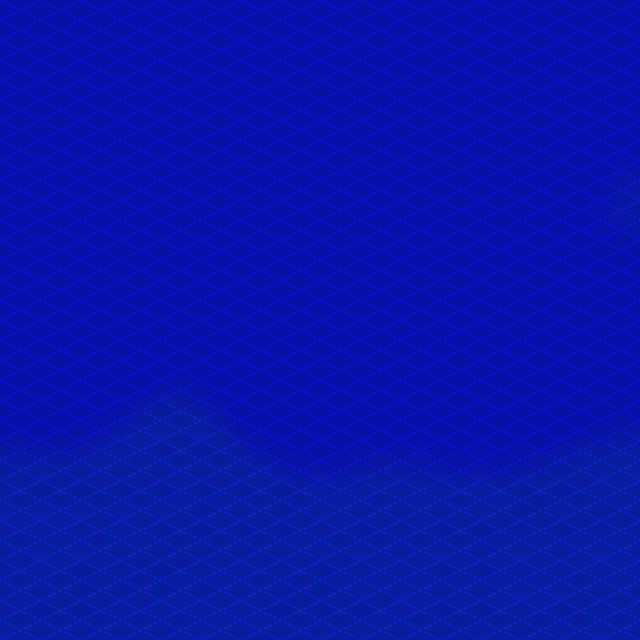
A WebGL 1 fragment shader for this pattern:

```glsl
precision highp float;

uniform vec2 u_resolution;

const vec2 REPEATS = vec2(16.0, 32.0);     // diamonds across and down
const vec2 LINE_SHIFT = vec2(0.047, 0.0);  // rising and falling, in cell units
const float RISE_HALF_WIDTH = 0.0012;      // in canvas heights
const float FALL_HALF_WIDTH = 0.0013;
const float EDGE_SOFTNESS = 0.4;           // in pixels
const float BEADS_PER_REPEAT = 8.0;
const float GLOW_WIDTH = 0.10;             // in cell units
const float TILE_VARIATION = 0.014;
const float BROAD_VARIATION = 0.009;
const float HAZE_SOFTNESS = 0.04;

const vec3 BASE_BLUE = vec3(0.04, 0.06, 0.655);
const vec3 GLOW_BLUE = vec3(0.04, 0.06, 0.695);
const vec3 HAZE_BLUE = vec3(0.04, 0.11, 0.62);
const vec3 DIM_LINE = vec3(0.04, 0.06, 0.73);
const vec3 BRIGHT_LINE = vec3(0.04, 0.065, 0.92);
const vec3 HAZE_LINE_TINT = vec3(0.0, 0.085, -0.04);

float hash(vec2 p) {
  vec3 q = fract(p.xyx * vec3(0.1031, 0.1030, 0.0973));
  q += dot(q, q.yzx + 33.33);
  return fract((q.x + q.y) * q.z);
}

float valueNoise(vec2 p) {
  vec2 cell = floor(p);
  vec2 f = fract(p);
  f = f * f * (3.0 - 2.0 * f);
  float low = mix(hash(cell), hash(cell + vec2(1.0, 0.0)), f.x);
  float high = mix(hash(cell + vec2(0.0, 1.0)), hash(cell + 1.0), f.x);
  return mix(low, high, f.y);
}

// Distance to the nearest integer, in cell units.
vec2 gridDistance(vec2 t) {
  return abs(fract(t + 0.5) - 0.5);
}

float lineMask(float cellDistance, float halfWidth) {
  float d = cellDistance / REPEATS.y;
  float soft = EDGE_SOFTNESS / u_resolution.y;
  return 1.0 - smoothstep(halfWidth - soft, halfWidth + soft, d);
}

float hill(float x, float center, float width) {
  float t = (x - center) / width;
  return exp(-t * t);
}

// Greenish haze along the bottom, with a small patch at the right edge.
float hazeMask(vec2 uv) {
  float top = 0.255
    + 0.125 * hill(uv.x, 0.28, 0.11)
    + 0.045 * hill(uv.x, 0.00, 0.20)
    + 0.025 * hill(uv.x, 0.62, 0.08)
    + 0.070 * hill(uv.x, 1.00, 0.15);
  float ground = 1.0 - smoothstep(top - HAZE_SOFTNESS, top + HAZE_SOFTNESS, uv.y);
  float patchRadius = length((uv - vec2(1.01, 0.68)) / vec2(0.10, 0.09));
  float edgePatch = 0.65 * (1.0 - smoothstep(0.1, 1.0, patchRadius));
  return max(ground, edgePatch);
}

void main() {
  vec2 uv = gl_FragCoord.xy / u_resolution;
  vec2 p = uv * REPEATS;

  // Rising and falling axes: integers lie on the sides of the diamonds.
  vec2 axes = vec2(p.y - p.x, p.y + p.x) + LINE_SHIFT;
  vec2 sideDistance = gridDistance(axes);
  float haze = hazeMask(uv);

  // Fill with a faint glow beside the lines.
  vec3 color = mix(BASE_BLUE, HAZE_BLUE, haze);
  vec2 spread = sideDistance / GLOW_WIDTH;
  float glow = exp(-spread.x * spread.x) + 0.8 * exp(-spread.y * spread.y);
  color += (GLOW_BLUE - BASE_BLUE) * min(glow, 1.0) * (1.0 - 0.5 * haze);

  // Uneven tone from tile to tile and over larger areas.
  float tileTone = hash(floor(axes) + 64.0) - 0.5;
  float broadTone = valueNoise(axes * 0.3 + 64.0) - 0.5;
  color.b += TILE_VARIATION * tileTone + BROAD_VARIATION * broadTone;

  // Separate beads on both sides; falling beads cluster between rising lines.
  float beadPhase = abs(fract(p.x * BEADS_PER_REPEAT) - 0.5);
  float bead = smoothstep(0.16, 0.34, beadPhase);
  float cluster = mix(0.4, 1.0, smoothstep(0.10, 0.28, sideDistance.x));
  vec3 lineColor = mix(DIM_LINE, BRIGHT_LINE, bead) + HAZE_LINE_TINT * haze;
  float riseMask = lineMask(sideDistance.x, RISE_HALF_WIDTH) * mix(0.6, 1.0, bead);
  float fallMask = lineMask(sideDistance.y, FALL_HALF_WIDTH) * mix(0.4, 0.85, bead);
  color = mix(color, lineColor, max(riseMask, fallMask * cluster));

  gl_FragColor = vec4(color, 1.0);
}
```
